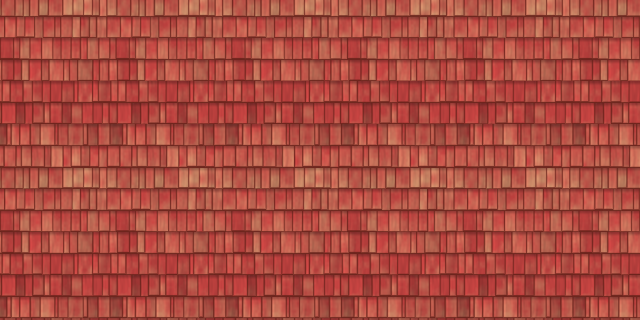
A Shadertoy shader for this texture:

```glsl
const float TAU = 6.2831853;
const float TILES_ACROSS = 5.53;
const float ROWS_DOWN = 14.86;
const float ROW_SHIFT = 0.22;
const float SHINGLES_PER_TILE = 12.0;
const float ROWS_PER_TILE = 8.0;

const vec3 RED_PAINT = vec3(0.73, 0.25, 0.24);
const vec3 BARE_WOOD = vec3(0.79, 0.55, 0.41);
const vec3 GAP_BROWN = vec3(0.40, 0.13, 0.10);

float hash(vec2 p) {
    vec3 q = fract(p.xyx * vec3(0.1031, 0.1030, 0.0973));
    q += dot(q, q.yzx + 33.33);
    return fract((q.x + q.y) * q.z);
}

float valueNoise(vec2 p) {
    vec2 cell = floor(p);
    vec2 f = fract(p);
    f = f * f * (3.0 - 2.0 * f);
    float low = mix(hash(cell), hash(cell + vec2(1.0, 0.0)), f.x);
    float high = mix(hash(cell + vec2(0.0, 1.0)), hash(cell + vec2(1.0, 1.0)), f.x);
    return mix(low, high, f.y);
}

// Left edge of a shingle; the jitter wraps with the tile
float shingleEdge(float index, float row) {
    return index + 0.7 * hash(vec2(mod(index, SHINGLES_PER_TILE), row + 41.0));
}

// 1 inside a band of the given half width, smoothed by the blur
float band(float dist, float halfWidth, float blur) {
    return 1.0 - smoothstep(halfWidth - blur, halfWidth + blur, dist);
}

// Worn share of a course, strongest where the tile starts
float courseWear(float row) {
    return 0.30 + 0.24 * cos(TAU * (row - 0.5) / ROWS_PER_TILE);
}

// Painted cedar: local.x runs across the shingle, local.y from butt to top
vec3 shingleColor(vec2 local, vec2 id) {
    float tint = hash(id + 7.0);
    float light = hash(id + 23.0);
    vec2 seed = 60.0 * vec2(hash(id + 59.0), hash(id + 83.0));

    float stain = valueNoise(local * vec2(1.3, 2.2) + seed);
    float bow = 0.5 * (local.y - 0.5) * (local.y - 0.5);
    float grain = valueNoise(vec2((local.x + bow) * 5.0, local.y * 2.0) + seed);
    float speck = valueNoise(local * vec2(4.0, 8.0) + seed.yx);

    float wear = courseWear(id.y) + 0.5 * (tint - 0.5) + 0.6 * (stain - 0.5);
    wear += 0.28 * (0.5 - local.y) + 0.15 * (speck - 0.5);
    float shade = 0.92 + 0.14 * light + 0.12 * (grain - 0.5);
    shade -= 0.2 * smoothstep(0.86, 1.0, hash(id + 131.0));
    return mix(RED_PAINT, BARE_WOOD, clamp(wear, 0.0, 1.0)) * shade;
}

void mainImage(out vec4 fragColor, in vec2 fragCoord) {
    vec2 uv = fragCoord / iResolution.xy;
    float columns = TILES_ACROSS * SHINGLES_PER_TILE;
    vec2 blur = 0.8 * vec2(columns, ROWS_DOWN) / iResolution.xy;

    // Courses counted from the top
    float course = (1.0 - uv.y) * ROWS_DOWN + ROW_SHIFT;
    float row = mod(floor(course), ROWS_PER_TILE);
    float height = 1.0 - fract(course);

    // Shingle that holds this point
    float x = uv.x * columns;
    float index = floor(x);
    index -= step(x, shingleEdge(index, row));
    float left = shingleEdge(index, row);
    float right = shingleEdge(index + 1.0, row);
    vec2 id = vec2(mod(index, SHINGLES_PER_TILE), row);

    vec3 color = shingleColor(vec2(x - left, height), id);

    // Lit left side, and shade cast by the course above
    color *= 1.0 + 0.06 * band(abs(x - left - 0.2), 0.08, blur.x);
    color *= 1.0 - 0.25 * smoothstep(0.78, 1.0, height);

    // Gaps between shingles and uneven butt ends
    float gapDistance = min(x - left, right - x);
    float gapWidth = 0.04 + 0.04 * hash(id + 171.0);
    float gap = 0.8 * band(gapDistance, gapWidth, blur.x);
    float butt = 0.03 + 0.06 * hash(id + 211.0);
    float shadow = 0.9 * band(height, butt, blur.y);
    color = mix(color, GAP_BROWN, max(gap, shadow));

    fragColor = vec4(color, 1.0);
}
```
